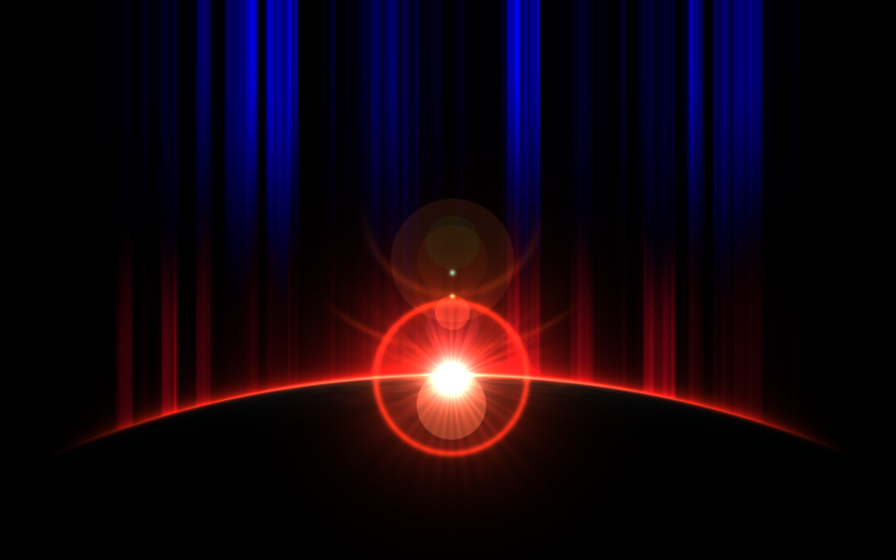
Reproduce this background procedurally as a Shadertoy shader.

```glsl
const vec2 SUN = vec2(0.806, 0.325);
const float PLANET_RADIUS = 1.84;
const float PLANET_TOP = 0.331;
const vec3 BLUE = vec3(0.01, 0.0, 0.82);
const vec3 CRIMSON = vec3(0.62, 0.01, 0.09);
const vec3 EMBER = vec3(0.85, 0.10, 0.04);
const vec3 PEACH = vec3(1.0, 0.62, 0.42);

// Curtain bands: centre x, half width, blue strength, red strength
const int BAND_COUNT = 11;
const vec4 BANDS[BAND_COUNT] = vec4[](
    vec4(0.222, 0.014, 0.06, 0.40), vec4(0.303, 0.013, 0.28, 0.85),
    vec4(0.365, 0.016, 0.28, 0.25), vec4(0.430, 0.028, 0.80, 0.08),
    vec4(0.503, 0.029, 1.00, 0.10), vec4(0.700, 0.045, 0.42, 0.12),
    vec4(0.935, 0.029, 0.95, 0.45), vec4(1.040, 0.020, 0.14, 0.40),
    vec4(1.178, 0.027, 0.32, 0.85), vec4(1.242, 0.014, 0.75, 0.15),
    vec4(1.318, 0.043, 0.75, 0.20));

float hash(vec2 p) {
    vec3 q = fract(vec3(p.xyx) * 0.1031);
    q += dot(q, q.yzx + 33.33);
    return fract((q.x + q.y) * q.z);
}

float noise(vec2 p) {
    vec2 cell = floor(p);
    vec2 f = smoothstep(0.0, 1.0, fract(p));
    float low = mix(hash(cell), hash(cell + vec2(1, 0)), f.x);
    float high = mix(hash(cell + vec2(0, 1)), hash(cell + vec2(1, 1)), f.x);
    return mix(low, high, f.y);
}

float bell(float x, float width) {
    return exp(-x * x / (width * width));
}

// Vertical strips of random strength with soft borders
float strips(float x, float density, float seed) {
    float u = x * density;
    float cell = floor(u);
    float blend = smoothstep(0.75, 1.0, fract(u));
    return mix(hash(vec2(cell, seed)), hash(vec2(cell + 1.0, seed)), blend);
}

vec3 curtain(vec2 p) {
    float fine = strips(p.x, 125.0, 3.0);
    float coarse = strips(p.x, 58.0, 17.0);
    float span = smoothstep(0.14, 0.3, p.x) * smoothstep(1.47, 1.36, p.x);
    float texture1 = 0.3 + 0.5 * fine + 0.35 * coarse;
    float reach = 0.10 * (coarse - 0.5);
    float blueFade = smoothstep(0.46 + reach, 0.88 + reach, p.y);
    float redFade = smoothstep(0.64 + reach, 0.36, p.y);
    float blue = 0.28 * coarse * coarse * fine * span;
    float red = 0.10 * coarse * fine * span;
    for (int i = 0; i < BAND_COUNT; i++) {
        vec4 band = BANDS[i];
        float edge = abs(p.x - band.x) - band.y;
        float mask = smoothstep(0.005, -0.005, edge);
        blue += band.z * mask * texture1;
        red += band.w * mask * texture1;
    }
    return BLUE * blue * blueFade + CRIMSON * red * redFade;
}

// Lens flare parts
float disc(vec2 p, vec2 centre, float radius) {
    float r = length(p - centre);
    return smoothstep(radius + 0.002, radius - 0.002, r) * (0.7 + 0.3 * r / radius);
}

float ring(vec2 p, vec2 centre, float radius, float width) {
    return bell(length(p - centre) - radius, width);
}

vec3 flare(vec2 p) {
    float x = SUN.x + 0.002;
    vec3 c = vec3(0.10, 0.045, 0.015) * disc(p, vec2(x, 0.535), 0.110);
    c += vec3(0.045, 0.025, 0.0) * disc(p, vec2(x, 0.535), 0.063);
    c += vec3(0.0, 0.045, 0.015) * disc(p, vec2(x, 0.567), 0.048);
    c += vec3(0.22, 0.09, 0.05) * disc(p, vec2(x, 0.442), 0.031);
    c += vec3(0.07, 0.02, 0.05) * disc(p, vec2(x, 0.417), 0.048);
    c += vec3(0.24, 0.15, 0.10) * disc(p, vec2(x - 0.002, 0.277), 0.062);
    float lowSide = smoothstep(0.65, 0.50, p.y);
    c += vec3(0.13, 0.05, 0.01) * ring(p, vec2(x, 0.631), 0.158, 0.008) * lowSide;
    float sides = bell(abs(p.x - x) - 0.14, 0.07);
    c += vec3(0.17, 0.05, 0.01) * ring(p, vec2(x, 0.723), 0.348, 0.006)
        * sides * smoothstep(0.50, 0.43, p.y);
    c += vec3(0.58, 0.11, 0.05) * ring(p, SUN, 0.135, 0.006);
    c += vec3(0.12, 0.02, 0.01) * ring(p, SUN, 0.128, 0.016);
    c += vec3(0.35, 0.75, 0.60) * bell(length(p - vec2(x, 0.513)), 0.005);
    c += vec3(0.50, 0.65, 0.35) * bell(length(p - vec2(x, 0.471)), 0.004);
    return c;
}

vec3 sunGlow(vec2 p) {
    vec2 d = p - SUN;
    float r = length(d);
    vec2 direction = d / max(r, 0.0001);
    float rays = 0.75 + 0.5 * noise(direction * 14.0 + 40.0);
    vec3 c = vec3(1.2) * bell(r, 0.036);
    c += PEACH * 0.95 * exp(-r / 0.047) * rays;
    c += vec3(0.40, 0.06, 0.025) * bell(r, 0.135) * rays;
    return c + vec3(0.12, 0.01, 0.005) * bell(r, 0.20);
}

// Height is measured from the planet's edge, positive in the sky
vec3 horizon(vec2 p, float height) {
    float dx = abs(p.x - SUN.x);
    float ends = smoothstep(0.73, 0.46, dx);
    float nearSun = bell(dx, 0.32);
    float above = max(height, 0.0);
    float below = max(-height, 0.0);
    float cut = exp(-below / 0.003);
    vec3 c = EMBER * ends * cut * (0.75 * exp(-above / 0.009) + 0.22 * exp(-above / 0.035));
    c += PEACH * 0.65 * nearSun * bell(height, 0.003);
    c += vec3(0.42, 0.02, 0.05) * cut * bell(dx, 0.24) * exp(-above / 0.085);
    float clouds = noise(vec2(p.x * 35.0, below * 260.0));
    vec3 land = mix(vec3(0.03, 0.09, 0.11), vec3(0.30, 0.20, 0.09), clouds * nearSun);
    float ground = smoothstep(0.002, -0.002, height);
    return c + land * ground * exp(-below / 0.022) * bell(dx, 0.40);
}

void mainImage(out vec4 fragColor, in vec2 fragCoord) {
    vec2 p = fragCoord / iResolution.y;
    p.x += 0.8 - 0.5 * iResolution.x / iResolution.y;
    vec2 planetCentre = vec2(SUN.x, PLANET_TOP - PLANET_RADIUS);
    float height = length(p - planetCentre) - PLANET_RADIUS;
    float sky = smoothstep(-0.002, 0.002, height);
    vec3 color = curtain(p) * sky + horizon(p, height);
    color += sunGlow(p) + flare(p);
    fragColor = vec4(min(color, 1.0), 1.0);
}
```
